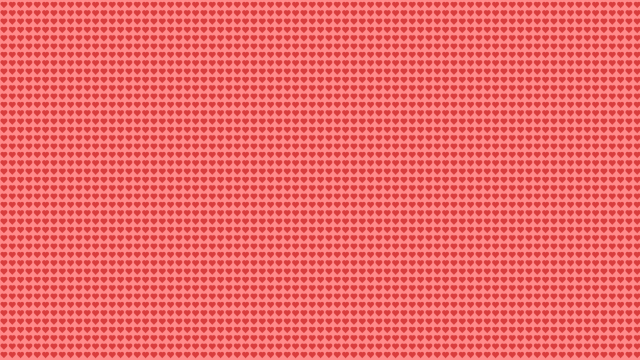
This pattern is drawn by a Shadertoy shader. Its source:

```glsl
// Small red hearts in a dense square grid on a flat pink ground.
// Each cell is folded to its centre and filled by an exact heart distance,
// with edges softened over about one pixel.

#define ROWS 43.2                       // repeats down the canvas height
#define HEART_CENTRE vec2(0.47, 0.60)   // first heart, in cells from lower left
#define HEART_SCALE 0.686               // heart size relative to a cell
#define EDGE_SOFTNESS 0.65              // half width of the edge, in pixels
#define HEART_COLOUR vec3(0.85, 0.24, 0.24)
#define GROUND_COLOUR vec3(1.00, 0.54, 0.54)

float dot2(vec2 v) { return dot(v, v); }

// Signed distance to a heart with its tip at the origin, about 1.1 tall
float heartDistance(vec2 p)
{
    p.x = abs(p.x);
    if (p.x + p.y > 1.0)
        return length(p - vec2(0.25, 0.75)) - sqrt(2.0) / 4.0;
    float notch = dot2(p - vec2(0.0, 1.0));
    float side = dot2(p - 0.5 * max(p.x + p.y, 0.0));
    return sqrt(min(notch, side)) * sign(p.x - p.y);
}

void mainImage(out vec4 fragColor, in vec2 fragCoord)
{
    // Square cells, measured against the canvas height
    float pixel = ROWS / iResolution.y;
    vec2 grid = fragCoord * pixel;
    vec2 cell = fract(grid - HEART_CENTRE + 0.5) - 0.5;

    // Centre the heart on its bounding box
    vec2 p = cell / HEART_SCALE + vec2(0.0, 0.552);
    float d = heartDistance(p) * HEART_SCALE;

    float edge = EDGE_SOFTNESS * pixel;
    float heart = 1.0 - smoothstep(-edge, edge, d);
    fragColor = vec4(mix(GROUND_COLOUR, HEART_COLOUR, heart), 1.0);
}
```
